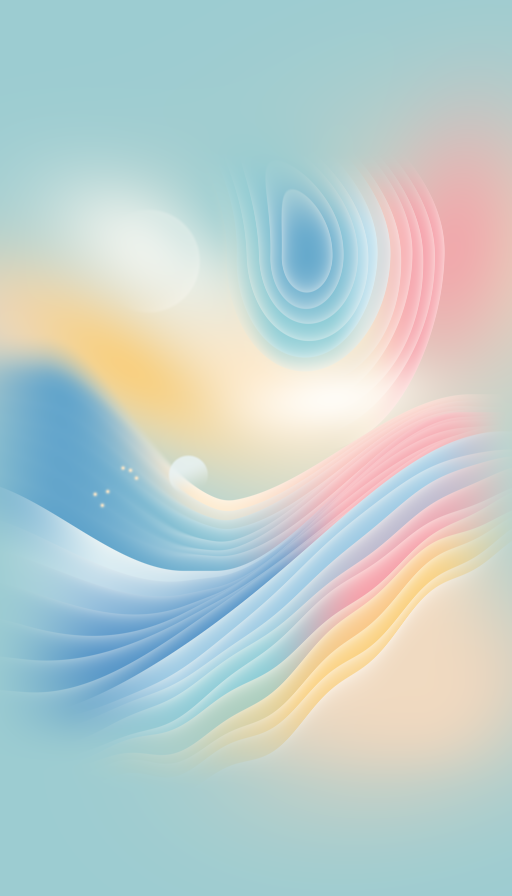
Reproduce this background procedurally as a Shadertoy shader.

```glsl
const vec3 MIST = vec3(0.61, 0.80, 0.82);
const vec3 SAND = vec3(0.92, 0.83, 0.74);
const vec3 CREAM = vec3(0.99, 0.91, 0.79);
const vec3 PINK = vec3(0.96, 0.61, 0.65);
const vec3 GOLD = vec3(0.98, 0.81, 0.48);
const vec3 TEAL = vec3(0.52, 0.79, 0.83);
const vec3 SKY = vec3(0.70, 0.86, 0.93);
const vec3 BLUE = vec3(0.28, 0.55, 0.77);
const vec3 WHITE = vec3(1.0, 0.99, 0.97);
const float SHEEN_WIDTH = 0.022;
const float WOBBLE = 0.010;
const int SWIRL_FOLDS = 11;
const int WAVE_FOLDS = 7;
const int RIBBON_FOLDS = 10;
const int SPARKLES = 6;

float hash(float n) {
    return fract(sin(n * 127.1) * 43758.5453);
}

// Soft tilted ellipse of colour
void glow(inout vec3 c, vec2 p, vec2 centre, vec2 radius, float tilt, vec3 colour, float amount) {
    vec2 q = p - centre;
    q = vec2(q.x * cos(tilt) + q.y * sin(tilt), q.y * cos(tilt) - q.x * sin(tilt)) / radius;
    c = mix(c, colour, amount * exp(-dot(q, q)));
}

// Sheet with a bright rim; d is the depth behind its edge
void fold(inout vec3 c, float d, vec3 colour, float sheen, float softness) {
    float edge = 0.8 / iResolution.x + softness;
    vec3 fill = mix(colour, WHITE, sheen * exp(-max(d, 0.0) / SHEEN_WIDTH));
    c = mix(c, fill, smoothstep(-edge, edge, d));
}

// Height of the main wave edges
float crestEdge(float x) {
    return 0.77 + 0.27 * (1.0 - smoothstep(0.08, 0.46, x)) + 0.21 * smoothstep(0.42, 0.92, x);
}
float troughEdge(float x) {
    return 0.635 + 0.18 * (1.0 - smoothstep(-0.08, 0.36, x)) + 0.31 * smoothstep(0.42, 0.9, x);
}
float ribbonTop(float x) {
    return 0.35 + 0.55 * smoothstep(0.05, 1.0, x);
}
float ribbonBottom(float x) {
    return 0.2 + 0.5 * smoothstep(0.3, 1.1, x) + 0.012 * sin(x * 32.0);
}

float wobble(float x, float seed) {
    return WOBBLE * sin(x * 9.0 + 6.28 * hash(seed));
}

void background(inout vec3 c, vec2 p) {
    glow(c, p, vec2(0.98, 1.25), vec2(0.42, 0.30), 0.0, SAND, 0.9);
    glow(c, p, vec2(0.82, 0.40), vec2(0.36, 0.22), 0.3, SAND, 1.0);
    glow(c, p, vec2(0.05, 1.12), vec2(0.28, 0.13), -0.3, SAND, 0.9);
    glow(c, p, vec2(0.52, 1.00), vec2(0.42, 0.24), -0.4, CREAM, 1.0);
    glow(c, p, vec2(0.30, 1.26), vec2(0.20, 0.11), -0.5, WHITE, 0.75);
    glow(c, p, vec2(0.88, 1.26), vec2(0.13, 0.23), -0.2, PINK, 0.75);
    glow(c, p, vec2(0.25, 1.03), vec2(0.22, 0.085), -0.6, GOLD, 0.9);
    glow(c, p, vec2(0.50, 1.36), vec2(0.15, 0.13), 0.4, TEAL, 0.6);
    float cloud = 0.10 - length(p - vec2(0.29, 1.24));
    c = mix(c, WHITE, 0.3 * smoothstep(-0.004, 0.004, cloud) * exp(-max(cloud, 0.0) / 0.03)
        * smoothstep(0.22, 0.36, p.x));
}

// Nested teardrops, pink outside and blue within
void swirl(inout vec3 c, vec2 p) {
    vec2 q = p - vec2(0.60, 1.25);
    float rise = max(q.y, 0.0);
    q.x += 1.8 * rise * rise;
    q.y -= 0.45 * rise;
    vec3 layer = c;
    for (int i = 0; i < SWIRL_FOLDS; i++) {
        float t = float(i) / float(SWIRL_FOLDS - 1);
        float radius = mix(0.38, 0.075, t);
        float d = radius - length(q * vec2(1.42, 1.0)) + 0.5 * wobble(p.x + p.y, float(i));
        vec3 outer = mix(CREAM, PINK, smoothstep(0.10, 0.22, q.x));
        vec3 inner = mix(TEAL, SKY, smoothstep(0.04, 0.13, q.x));
        vec3 colour = mix(outer, inner, smoothstep(0.35, 0.62, t));
        colour = mix(colour, mix(BLUE, TEAL, 0.45), smoothstep(0.65, 1.0, t));
        fold(layer, d, colour, 0.5, 0.0);
    }
    float ring = length(q * vec2(1.42, 1.0));
    float side = mix(smoothstep(-0.20, -0.04, q.x), smoothstep(0.03, 0.18, q.x), smoothstep(0.20, 0.26, ring));
    c = mix(c, layer, side * (1.0 - smoothstep(1.28, 1.46, p.y)));
    glow(c, p, vec2(0.65, 0.97), vec2(0.16, 0.065), 0.1, WHITE, 0.95);
}

// Upper waves: blue on the left, rising into pink
void waves(inout vec3 c, vec2 p) {
    float top = crestEdge(p.x), bottom = troughEdge(p.x);
    vec3 layer = c;
    float leftSide = 1.0 - smoothstep(0.12, 0.40, p.x);
    for (int i = 0; i < WAVE_FOLDS; i++) {
        float t = float(i) / float(WAVE_FOLDS);
        float d = mix(top, bottom, t) + wobble(p.x, float(i) + 20.0) * t - p.y;
        vec3 colour = mix(mix(CREAM, TEAL, smoothstep(0.0, 0.5, t)), BLUE, 0.6 * t);
        colour = mix(colour, mix(BLUE, TEAL, 0.35), leftSide);
        colour = mix(colour, mix(CREAM, PINK, 0.45 + 0.55 * t), smoothstep(0.42, 0.68, p.x));
        fold(layer, d, colour, mix(0.5, 0.08, leftSide), 0.06 * leftSide);
    }
    float mask = smoothstep(-0.12, 0.12, p.x) * (1.0 - smoothstep(0.80, 1.0, p.x));
    c = mix(c, layer, mask * (1.0 - smoothstep(0.0, 0.15, bottom - p.y)));
    // Rolled crest
    vec2 q = p - vec2(0.368, 0.822);
    float curl = 0.038 - length(q);
    c = mix(c, mix(SKY, WHITE, 0.7), 0.85 * smoothstep(-0.003, 0.003, curl) * smoothstep(-0.04, 0.02, q.y - 0.4 * q.x));
}

// Deep blue body under the white trough line
void deep(inout vec3 c, vec2 p) {
    float top = troughEdge(p.x), bottom = ribbonTop(p.x);
    vec3 layer = c;
    for (int i = 0; i < WAVE_FOLDS; i++) {
        float t = float(i) / float(WAVE_FOLDS);
        float d = mix(top, bottom, t) + 1.5 * wobble(p.x, float(i) + 40.0) * t - p.y;
        vec3 colour = mix(mix(SKY, WHITE, 0.5), BLUE, smoothstep(0.0, 0.6, t + 0.9 * p.x - 0.15));
        colour = mix(colour, PINK, smoothstep(0.52, 0.68, p.x));
        fold(layer, d, colour, 0.45, 0.0);
    }
    float mask = smoothstep(-0.05, 0.22, p.x) * (1.0 - smoothstep(0.82, 1.0, p.x));
    mask *= smoothstep(0.24, 0.48, p.y) * (1.0 - smoothstep(0.0, 0.2, bottom - p.y));
    c = mix(c, layer, mask);
}

// Diagonal ribbons: sky, pink, gold, then sand
void ribbons(inout vec3 c, vec2 p) {
    float top = ribbonTop(p.x), bottom = ribbonBottom(p.x);
    vec3 layer = c;
    for (int i = 0; i < RIBBON_FOLDS; i++) {
        float t = float(i) / float(RIBBON_FOLDS - 1);
        float d = mix(top, bottom, t) + wobble(p.x, float(i) + 60.0) - p.y;
        vec3 colour = mix(mix(SKY, BLUE, 0.25), mix(TEAL, PINK, smoothstep(0.50, 0.72, p.x)), smoothstep(0.1, 0.4, t));
        colour = mix(colour, GOLD, smoothstep(0.45, 0.75, t));
        colour = mix(colour, mix(SAND, CREAM, 0.3), smoothstep(0.85, 1.0, t));
        fold(layer, d, colour, 0.55, 0.0);
    }
    float mask = smoothstep(0.12, 0.36, p.x) * (1.0 - smoothstep(0.82, 1.04, p.x));
    c = mix(c, layer, mask * smoothstep(0.20, 0.42, p.y));
}

void mainImage(out vec4 fragColor, in vec2 fragCoord) {
    vec2 p = fragCoord / iResolution.x;
    vec3 c = MIST;
    background(c, p);
    swirl(c, p);
    waves(c, p);
    deep(c, p);
    ribbons(c, p);
    for (int i = 0; i < SPARKLES; i++) {
        vec2 spot = vec2(0.17, 0.70) + vec2(0.17, 0.19) * vec2(hash(float(i) + 3.0), hash(float(i) + 11.0));
        glow(c, p, spot, vec2(0.004), 0.0, CREAM, 0.9);
    }
    fragColor = vec4(c, 1.0);
}
```
